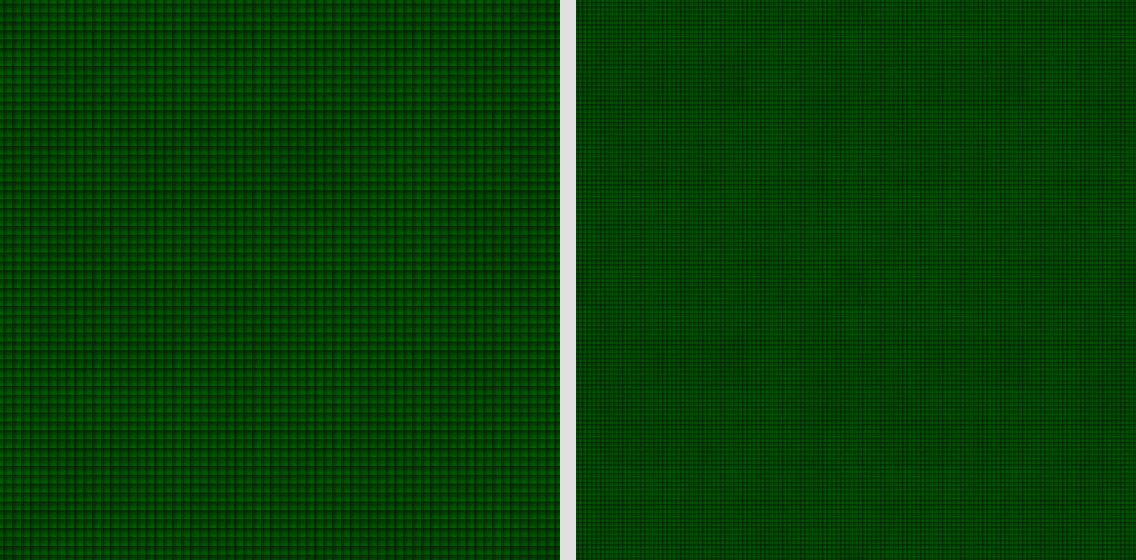
Left, the tile; right, the same tile 2 across and 2 down.
Write a three.js fragment shader that draws this pattern.

```glsl
// Dark green weave of small square tiles, each shaded from a dim top to a lit foot
// and from a shadowed left side to a lit right, parted by soft dark seams. Ramps from
// fract() shape the tile; wrapping value noise adds clouds, variation and fine grain.

varying vec2 vUv;

const float TILES = 63.0;                 // repeats across and up
const vec2 PHASE = vec2(0.44, 0.52);      // seam offset, in tiles
const vec3 TINT = vec3(0.0, 1.0, 0.0);
const float FOOT_LEVEL = 0.36;            // green at the foot of a tile
const float TOP_LEVEL = 0.20;             // green at the top of a tile
const float LEFT_SHADE = 0.76;
const float RIGHT_SHADE = 1.07;
const float SHADOW_REACH = 0.55;          // width of the left shadow, in tiles
const float EDGE_BLEND = 0.14;            // softening of tile edges, in tiles
const vec2 SEAM_HALF_WIDTH = vec2(0.14, 0.13);    // in tiles, fading outward
const vec2 SEAM_SHADE = vec2(0.70, 0.76); // upright, level
const float CLOUD_CELLS = 7.0;
const float CLOUD_AMOUNT = 0.16;
const float TILE_AMOUNT = 0.05;
const float GRAIN_CELLS = 384.0;
const float GRAIN_AMOUNT = 0.08;

float hash(vec2 p) {
  vec3 q = fract(vec3(p.xyx) * 0.1031);
  q += dot(q, q.yzx + 33.33);
  return fract((q.x + q.y) * q.z);
}

// Value noise whose lattice wraps after the given number of cells
float wrapNoise(vec2 uv, float cells) {
  vec2 p = uv * cells;
  vec2 i = floor(p);
  vec2 f = fract(p);
  f = f * f * (3.0 - 2.0 * f);
  vec2 a = mod(i, cells);
  vec2 b = mod(i + 1.0, cells);
  return mix(mix(hash(a), hash(vec2(b.x, a.y)), f.x),
             mix(hash(vec2(a.x, b.y)), hash(b), f.x), f.y);
}

float clouds(vec2 uv) {
  float sum = 0.0;
  float weight = 0.5;
  float cells = CLOUD_CELLS;
  for (int i = 0; i < 3; i++) {
    sum += weight * (wrapNoise(uv, cells) - 0.5);
    weight *= 0.5;
    cells *= 2.0;
  }
  return sum;
}

// Green level inside one tile, continuous across its borders
float tileLevel(vec2 cell) {
  float lit = (1.0 - cell.y) * smoothstep(0.0, EDGE_BLEND, cell.y);
  float side = smoothstep(0.0, SHADOW_REACH, cell.x)
             * (1.0 - smoothstep(1.0 - EDGE_BLEND, 1.0, cell.x));
  return mix(TOP_LEVEL, FOOT_LEVEL, lit) * mix(LEFT_SHADE, RIGHT_SHADE, side);
}

// Darkening along the borders; crossings take the darker of both seams
float seamShade(vec2 cell) {
  vec2 seamDistance = min(cell, 1.0 - cell);
  vec2 clear = smoothstep(vec2(0.0), SEAM_HALF_WIDTH, seamDistance);
  vec2 shade = mix(SEAM_SHADE, vec2(1.0), clear);
  return min(shade.x, shade.y);
}

void main() {
  vec2 grid = vUv * TILES - PHASE;
  vec2 cell = fract(grid);
  vec2 tileId = mod(floor(grid), TILES);

  float level = tileLevel(cell) * seamShade(cell);

  // Uneven wear
  level *= 1.0 + CLOUD_AMOUNT * clouds(vUv)
               + TILE_AMOUNT * (hash(tileId) - 0.5)
               + GRAIN_AMOUNT * (wrapNoise(vUv, GRAIN_CELLS) - 0.5);

  gl_FragColor = vec4(TINT * level, 1.0);
}
```
